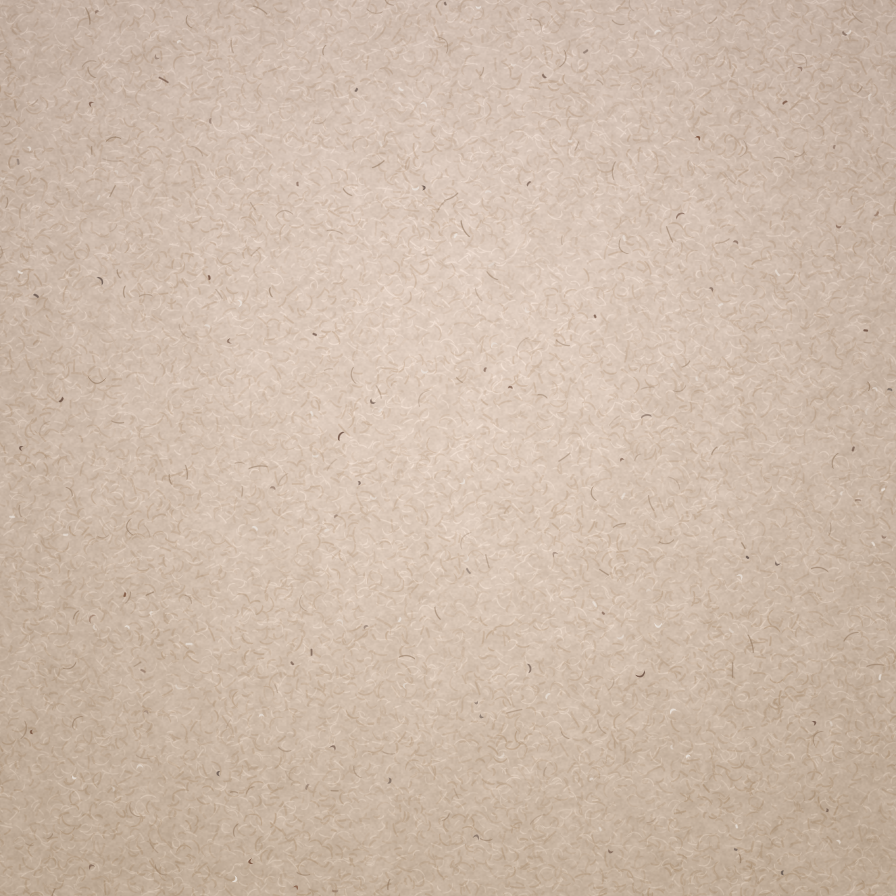
A Shadertoy shader for this texture:

```glsl
// Recycled kraft board: a softly lit beige sheet with fine grain and mottling,
// covered by layers of short curved tan and pale fibres and a few dark specks.
// Each fibre layer scatters one bent stroke per cell of a jittered grid.

vec3 hash3(vec2 cell) {
    vec3 p = fract(cell.xyx * vec3(0.1031, 0.1030, 0.0973));
    p += dot(p, p.yxz + 33.33);
    return fract((p.xxy + p.yzz) * p.zyx);
}

float noise(vec2 p) {
    vec2 i = floor(p), f = fract(p);
    f = f * f * (3.0 - 2.0 * f);
    float low = mix(hash3(i).x, hash3(i + vec2(1, 0)).x, f.x);
    float high = mix(hash3(i + vec2(0, 1)).x, hash3(i + vec2(1, 1)).x, f.x);
    return mix(low, high, f.y);
}

// Signed mottling, three octaves
float mottle(vec2 p) {
    return noise(p) + 0.6 * noise(p * 2.1 + 17.0) + 0.4 * noise(p * 4.3 + 41.0) - 1.0;
}

// Coverage of scattered strokes; reach and width are in canvas units.
// flatness near 1 turns the strokes towards the horizontal.
float fibres(vec2 uv, float cells, float reach, float width, float density, float flatness, float seed) {
    vec2 p = uv * cells, home = floor(p);
    float soft = max(0.0009, 0.7 / iResolution.y), cover = 0.0;
    for (int y = -1; y <= 1; y++)
    for (int x = -1; x <= 1; x++) {
        vec2 cell = home + vec2(x, y);
        vec3 place = hash3(cell + seed);
        vec3 shape = hash3(cell + seed + 57.3);
        if (place.z > density) continue;
        float angle = (shape.x - 0.5) * 3.1416 * (1.0 - 0.6 * flatness);
        vec2 axis = vec2(cos(angle), sin(angle));
        vec2 d = (p - cell - place.xy) / cells;
        vec2 q = vec2(dot(d, axis), dot(d, vec2(-axis.y, axis.x)));
        float halfLength = reach * (0.35 + 0.65 * shape.y);
        q.y += (shape.z - 0.5) * 1.4 * q.x * q.x / reach;
        float dist = length(vec2(max(abs(q.x) - halfLength, 0.0), q.y));
        float stroke = 1.0 - smoothstep(width - soft, width + soft, dist);
        cover = max(cover, stroke * (0.4 + 0.6 * fract(shape.z * 7.0 + place.x)));
    }
    return cover;
}

void mainImage(out vec4 fragColor, in vec2 fragCoord) {
    vec2 uv = fragCoord / iResolution.y;
    vec2 sheet = fragCoord / iResolution.xy;

    // Light falls off from a point above the middle; cooler at the top
    float falloff = smoothstep(0.0, 0.85, length((sheet - vec2(0.5, 0.6)) * vec2(1.0, 0.9)));
    vec3 color = mix(vec3(0.875, 0.803, 0.745), vec3(0.725, 0.648, 0.58), falloff);
    color += vec3(-0.002, 0.0, 0.022) * (sheet.y - 0.45);

    // Cloudy pulp, then fine grain slightly stretched along the sheet
    color += vec3(0.018, 0.020, 0.024) * mottle(uv * 38.0);
    color += vec3(0.032, 0.034, 0.037) * mottle(uv * vec2(120.0, 165.0) + 9.0);
    color += 0.035 * (noise(uv * 430.0) - 0.5);

    // Tan fibres, gathered into loose patches
    float patches = 0.55 + 0.6 * noise(uv * 24.0 + 5.0);
    float tan1 = fibres(uv, 64.0, 0.0085, 0.0010, 0.75, 0.0, 11.0);
    float tan2 = fibres(uv + 0.37, 92.0, 0.0055, 0.0013, 0.6, 0.0, 83.0);
    color -= vec3(0.060, 0.080, 0.105) * patches * max(tan1, 0.8 * tan2);

    // Pale fibres lie flatter
    float pale1 = fibres(uv + 0.19, 58.0, 0.0090, 0.0007, 0.7, 0.6, 131.0);
    float pale2 = fibres(uv + 0.71, 88.0, 0.0055, 0.0008, 0.65, 0.5, 177.0);
    color += vec3(0.060, 0.065, 0.070) * max(pale1, pale2);

    // Occasional long brown hairs and white flecks
    float hairs = fibres(uv, 26.0, 0.0100, 0.0007, 0.22, 0.0, 219.0);
    color = mix(color, vec3(0.52, 0.41, 0.31), 0.55 * hairs);
    float flecks = fibres(uv, 24.0, 0.0030, 0.0012, 0.14, 0.2, 263.0);
    color = mix(color, vec3(0.93, 0.91, 0.89), 0.8 * flecks);

    // Dark specks, from grey to rust brown
    float specks = fibres(uv, 20.0, 0.0022, 0.0012, 0.16, 0.0, 307.0);
    float slivers = fibres(uv, 11.0, 0.0060, 0.0010, 0.09, 0.0, 353.0);
    vec3 speckColor = mix(vec3(0.30, 0.28, 0.28), vec3(0.45, 0.25, 0.15), noise(uv * 9.0));
    color = mix(color, speckColor, 0.8 * max(specks, slivers));

    fragColor = vec4(clamp(color, 0.0, 1.0), 1.0);
}
```
